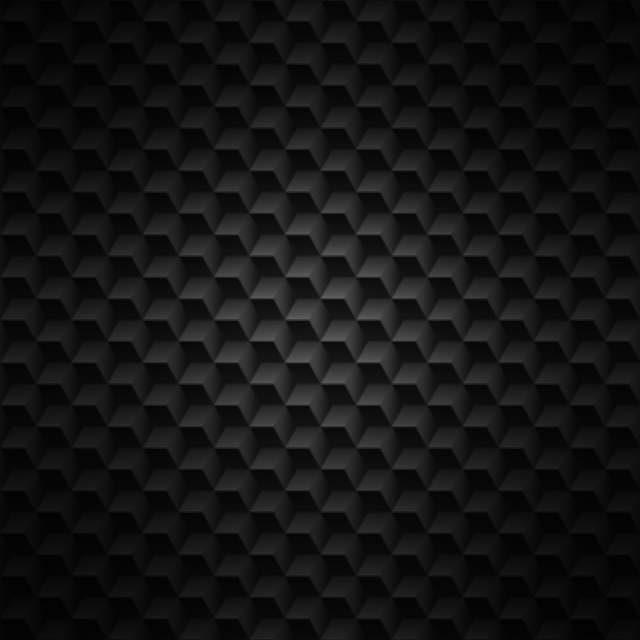
This pattern is drawn by a Shadertoy shader. Its source:

```glsl
// Dark stacked cubes: a lattice of hexagons, each split into three rhombic faces.
// Every face carries its own linear shade, and a soft spotlight that wraps
// around the canvas dims the cubes towards the borders.

const float PI = 3.14159265;
const float SQRT3 = 1.7320508;
const vec2 REPEATS = vec2(9.0, 15.0);    // whole repeats across and down
const vec2 ANCHOR = vec2(0.4825, 0.5);   // centre of one cube on the canvas
const int SAMPLES = 5;                   // antialiasing grid per axis
const float SOFTNESS = 0.0042;           // filter width on the canvas

// Offset from the nearest hexagon centre; the hexagon has circumradius 1.
vec2 hexLocal(vec2 p) {
    vec2 size = vec2(3.0, SQRT3);
    vec2 a = (fract(p + 0.5) - 0.5) * size;
    vec2 b = (fract(p) - 0.5) * size;
    return dot(a, a) < dot(b, b) ? a : b;
}

// Shade of the cube at q, which is measured from its front corner.
float cubeShade(vec2 q) {
    float height = q.y / (0.5 * SQRT3);
    float towardTop = dot(q, vec2(-0.5, 0.5 * SQRT3));
    float towardBase = dot(q, vec2(-0.5, -0.5 * SQRT3));
    float towardRight = q.x;

    // Top face: bright front edge fading to the back
    if (towardTop > max(towardBase, towardRight)) {
        float rim = 0.03 * (1.0 - smoothstep(0.0, 0.15, height));
        return mix(0.37, 0.17, clamp(height, 0.0, 1.0)) + rim;
    }
    // Right face: fades into the gap beside the next cube
    if (towardRight > towardBase) {
        return mix(0.27, 0.085, smoothstep(0.1, 1.0, q.x));
    }
    // Front face: in shadow, darkest below the edge
    return mix(0.055, 0.09, smoothstep(0.0, 1.0, -height));
}

// Periodic spotlight, flat at the borders so that it tiles.
float spotlight(vec2 uv, float falloff) {
    vec2 d = sin(PI * (uv - 0.5));
    return exp(-falloff * dot(d, d));
}

// Cube shade averaged over a small footprint on the canvas.
float smoothCubes(vec2 uv, vec2 footprint) {
    float sum = 0.0;
    for (int j = 0; j < SAMPLES; j++) {
        for (int i = 0; i < SAMPLES; i++) {
            vec2 shift = (vec2(i, j) + 0.5) / float(SAMPLES) - 0.5;
            vec2 p = (uv + shift * footprint - ANCHOR) * REPEATS;
            sum += cubeShade(hexLocal(p));
        }
    }
    return sum / float(SAMPLES * SAMPLES);
}

void mainImage(out vec4 fragColor, in vec2 fragCoord) {
    vec2 uv = fragCoord / iResolution.xy;
    vec2 footprint = max(vec2(SOFTNESS), 1.4 / iResolution.xy);
    float shade = smoothCubes(uv, footprint);
    fragColor = vec4(vec3(shade * spotlight(uv, 0.95)), 1.0);
}
```
